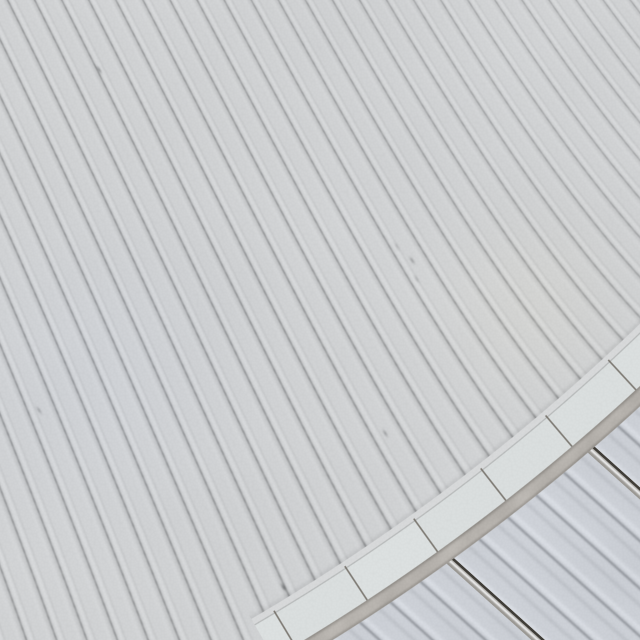
Give the GLSL for this texture, as a Shadertoy shader.

```glsl
const float RIB_PITCH = 0.0423;
const float TILE_ANGLE = 0.0409;
const vec2 ARC_CENTRE = vec2(-1.2205, -1.7872);

vec2 hash2(vec2 cell) {
    vec2 k = vec2(dot(cell, vec2(127.1, 311.7)), dot(cell, vec2(269.5, 183.3)));
    return fract(sin(k) * 43758.5);
}

// Distance to the nearest scattered feature point
float cellular(vec2 p) {
    vec2 cell = floor(p), local = fract(p);
    float nearest = 2.0;
    for (int y = -1; y <= 1; y++)
        for (int x = -1; x <= 1; x++) {
            vec2 offset = vec2(x, y);
            nearest = min(nearest, length(offset + hash2(cell + offset) - local));
        }
    return nearest;
}

float layeredSines(vec2 p) {
    float sum = 0.0, gain = 0.5;
    for (int i = 0; i < 4; i++) {
        sum += gain * sin(p.x + 1.3 * sin(p.y)) * cos(p.y * 0.8);
        p = mat2(1.5, 1.1, -1.1, 1.5) * p + 2.1;
        gain *= 0.55;
    }
    return sum;
}

float band(float x, float width) {
    return exp(-x * x / (width * width));
}

float stroke(float d, float halfWidth, float aa) {
    return 1.0 - smoothstep(halfWidth - aa, halfWidth + aa, abs(d));
}

// Signed offset from the nearest repeat, from -0.5 to 0.5
float centred(float x) {
    return fract(x + 0.5) - 0.5;
}

// Field whose level curves are the gently fanning ribs
float ribField(vec2 p) {
    return p.x - p.y * (0.5 + 0.1 * p.x + 0.16 * p.x * p.x * p.x) + 0.094 * p.y * p.y;
}

vec3 upperRoof(vec2 p, float aa) {
    float ribPos = (ribField(p) - 0.2657) / RIB_PITCH;
    float t = centred(ribPos);
    float groove = max(0.047, 0.7 * aa / RIB_PITCH);
    float fade = mix(1.0, 0.72, smoothstep(0.3, 1.3, p.x - p.y + 0.4));
    float ripple = 0.9 + 0.1 * sin(p.y * 420.0 + ribPos);
    vec3 col = vec3(0.812, 0.819, 0.825) + 0.008 * layeredSines(p * 9.0);
    col += vec3(0.008, 0.004, -0.008) * band(length(p - vec2(0.83, 0.48)), 0.13);
    col += vec3(-0.006, -0.002, 0.008) * band(length(p - vec2(0.15, 0.58)), 0.2);
    col -= fade * (0.165 * ripple * band(t, groove) + 0.04 * band(t + 0.06, 0.1));
    col += 0.026 * band(t - 0.16, 0.07) - 0.026 * band(t - 0.28, 0.05);
    return col + 0.014 * band(t + 0.22, 0.09);
}

vec3 lowerRoof(vec2 p, float aa) {
    float ribPos = (p.y - 0.9 * p.x + 0.129) / 0.0744;
    float t = centred(ribPos);
    float seam = step(abs(mod(floor(ribPos + 0.5) + 0.5, 5.0) - 0.5), 0.1);
    vec3 col = vec3(0.795, 0.81, 0.835) + 0.012 * layeredSines(p * 14.0);
    col -= 0.17 * band(t, 0.05) + 0.045 * band(t - 0.35, 0.07);
    col += 0.045 * band(t + 0.16, 0.08);
    // Broad metal seams with a bright crest
    float w = aa / 0.0744;
    vec3 metal = mix(vec3(0.6, 0.59, 0.57), vec3(0.9), band(t - 0.01, 0.045));
    metal = mix(metal, vec3(0.25, 0.24, 0.22), stroke(t + 0.09, 0.035, w));
    return mix(col, metal, seam * stroke(t, 0.13, w));
}

// Curved edge: bevel, tiles, joints and the ledge below
vec3 coping(float r, float theta, vec2 p, float aa) {
    float joint = centred((theta - 0.9885) / TILE_ANGLE) * TILE_ANGLE * r;
    float tileId = floor((theta - 0.9885) / TILE_ANGLE);
    vec3 col = vec3(0.855, 0.872, 0.872) + 0.012 * (hash2(vec2(tileId, 3.0)).x - 0.5);
    col = mix(vec3(0.84, 0.846, 0.85), col, smoothstep(-aa, aa, r - 3.2025));
    col = mix(col, vec3(0.69, 0.7, 0.7), 0.8 * stroke(r - 3.2025, 0.001, aa));
    float jointMask = stroke(joint, 0.0013, aa) * smoothstep(-aa, aa, r - 3.199);
    col = mix(col, vec3(0.43, 0.41, 0.38), 0.85 * jointMask);
    vec3 ledge = vec3(0.71, 0.695, 0.675) + 0.035 * layeredSines(p * 45.0);
    ledge -= 0.13 * band(r - 3.2625, 0.004) + 0.1 * band(r - 3.285, 0.003);
    return mix(col, ledge, smoothstep(-aa, aa, r - 3.2625));
}

float specks(vec2 p, float aa) {
    vec3 spots[7] = vec3[7](vec3(0.155, 0.109, 0.8), vec3(0.644, 0.407, 0.7),
        vec3(0.62, 0.385, 0.35), vec3(0.651, 0.436, 0.4), vec3(0.602, 0.677, 0.7),
        vec3(0.061, 0.641, 0.6), vec3(0.443, 0.918, 0.9));
    float sum = 0.0;
    for (int i = 0; i < 7; i++) {
        vec2 d = p - spots[i].xy;
        d.x -= 0.5 * d.y;
        sum += spots[i].z * band(length(d * vec2(1.0, 0.6)), max(0.003, aa));
    }
    return sum;
}

void mainImage(out vec4 fragColor, in vec2 fragCoord) {
    vec2 p = fragCoord / iResolution.xy;
    p.y = 1.0 - p.y;
    float aa = 0.8 / min(iResolution.x, iResolution.y);
    vec2 fromCentre = p - ARC_CENTRE;
    float r = length(fromCentre), theta = atan(fromCentre.y, fromCentre.x);

    vec3 col = upperRoof(p, aa);
    col -= 0.22 * specks(p, aa);
    float beforeEnd = 1.0 - smoothstep(-aa, aa, (theta - 1.041) * r);
    col -= 0.05 * beforeEnd * band(r - 3.191, 0.005);
    col = mix(col, coping(r, theta, p, aa), beforeEnd * smoothstep(-aa, aa, r - 3.192));
    col = mix(col, lowerRoof(p, aa), beforeEnd * smoothstep(-aa, aa, r - 3.286));

    // Fine surface grain
    col += 0.018 * (0.45 - cellular(p * 230.0));
    fragColor = vec4(clamp(col, 0.0, 1.0), 1.0);
}
```
